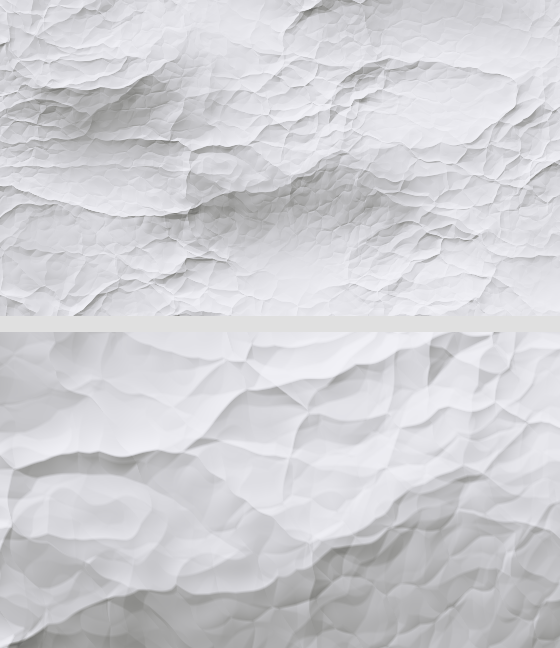
Top, the full canvas; bottom, a detail of the centre.
Reproduce this texture procedurally as a Shadertoy shader.

```glsl
// Crumpled white paper: sharp folds, flat facets and fine wrinkles lit from above.

const vec2  LIGHT_DIR     = vec2(-0.45, 0.893); // direction towards the light
const float SLOPE_STEP    = 0.0017;             // sampling distance, canvas heights
const float RELIEF        = 1.25;               // overall shading strength
const vec2  FOLD_SCALE    = vec2(1.15, 1.9);
const float FOLD_DEPTH    = 1.0;
const float CREST_DEPTH   = 1.3;
const vec2  CREASE_SCALE  = vec2(2.9, 4.3);
const float CREASE_DEPTH  = 0.85;
const vec2  FACET_SCALE   = vec2(4.0, 5.0);
const float FACET_DEPTH   = 0.7;
const vec2  WRINKLE_SCALE = vec2(9.5, 12.0);
const float WRINKLE_DEPTH = 0.6;
const vec2  CRINKLE_SCALE = vec2(19.0, 25.0);
const float CRINKLE_DEPTH = 0.3;
const float BROAD_SHADE   = 2.25;
const float WHITE_LEVEL   = 0.98;
const float SHADOW_DEPTH  = 0.132;
const float SHADOW_CURVE  = 0.47;

vec2 hash2(vec2 c) {
    vec3 a = fract(c.xyx * vec3(0.1031, 0.1030, 0.0973));
    a += dot(a, a.yzx + 33.33);
    return fract((a.xx + a.yz) * a.zy);
}

float cornerRamp(vec2 cell, vec2 offset) {
    float angle = 6.2832 * hash2(cell).x;
    return dot(vec2(cos(angle), sin(angle)), offset);
}

float gradientNoise(vec2 p) {
    vec2 i = floor(p), f = p - i;
    vec2 u = f * f * f * (f * (f * 6.0 - 15.0) + 10.0);
    vec2 e = vec2(1.0, 0.0);
    float low  = mix(cornerRamp(i, f), cornerRamp(i + e, f - e), u.x);
    float high = mix(cornerRamp(i + e.yx, f - e.yx), cornerRamp(i + 1.0, f - 1.0), u.x);
    return mix(low, high, u.y);
}

vec2 noise2(vec2 p) {
    return vec2(gradientNoise(p + 17.3), gradientNoise(p + 61.8));
}

// Ridge of unit slope, falling away from distance zero
float ridge(float d, float sharpness) {
    return exp(-sharpness * abs(d)) / sharpness;
}

// Straight creases around flat cells
float facets(vec2 q, float sharpness) {
    vec2 home = floor(q);
    float nearest = 9.0, second = 9.0;
    for (int y = -1; y <= 1; y++) {
        for (int x = -1; x <= 1; x++) {
            vec2 cell = home + vec2(x, y);
            vec2 toCenter = cell + 0.1 + 0.8 * hash2(cell + 40.0) - q;
            float d = dot(toCenter, toCenter);
            second = min(second, max(nearest, d));
            nearest = min(nearest, d);
        }
    }
    return ridge(second - nearest, sharpness);
}

// Share of a layer that is present in a region
float presence(vec2 p) {
    return smoothstep(-0.35, 0.4, gradientNoise(p));
}

float paperHeight(vec2 p) {
    // Bend the sheet smoothly, then kink it so that creases turn angular
    vec2 q = p + 0.12 * noise2(p * 2.0);
    q += 0.04 * abs(noise2(p * 7.0));
    q += 0.016 * abs(noise2(p * 19.0));

    // Long folds with a thin crest
    float n = gradientNoise(q * FOLD_SCALE + 5.4);
    float h = (FOLD_DEPTH * ridge(n, 4.0)
        + CREST_DEPTH * presence(p * 2.3 + 3.7) * ridge(n, 60.0)) / FOLD_SCALE.y;

    // Shorter creases
    float m = gradientNoise(q * CREASE_SCALE + 23.1);
    h += CREASE_DEPTH * presence(p * 1.7 + 9.2)
        * (ridge(m, 5.0) + 0.9 * ridge(m, 32.0)) / CREASE_SCALE.y;

    // Facets, wrinkles and crinkles, slanted against each other
    vec2 risen = vec2(q.x + 0.35 * q.y, q.y - 0.25 * q.x);
    vec2 sunk = vec2(q.x - 0.3 * q.y, q.y + 0.3 * q.x);
    h += FACET_DEPTH * presence(p * 1.9 + 31.6)
        * facets(risen * FACET_SCALE, 2.0) / FACET_SCALE.y;
    h += WRINKLE_DEPTH * presence(p * 2.1 + 47.5)
        * facets(sunk * WRINKLE_SCALE + 8.0, 2.2) / WRINKLE_SCALE.y;
    h -= CRINKLE_DEPTH * presence(p * 2.7 + 83.4)
        * facets(risen * CRINKLE_SCALE + 5.0, 2.0) / CRINKLE_SCALE.y;
    return h;
}

void mainImage(out vec4 fragColor, in vec2 fragCoord) {
    vec2 p = fragCoord / iResolution.y;

    // Slope towards the light, plus broad soft undulation
    vec2 stepToLight = SLOPE_STEP * LIGHT_DIR;
    float shade = (paperHeight(p - stepToLight) - paperHeight(p + stepToLight)) / (2.0 * SLOPE_STEP);
    shade += BROAD_SHADE * gradientNoise(p * vec2(1.1, 1.8) + 12.6);
    shade += 0.5 * BROAD_SHADE * gradientNoise(p * vec2(2.4, 3.6) + 71.2);
    shade *= RELIEF;
    shade /= sqrt(1.0 + shade * shade / 14.0);

    // Compressed whites, deep shadows, cool tint in the light
    float tone = WHITE_LEVEL - SHADOW_DEPTH * exp(-SHADOW_CURVE * shade);
    float blueTint = mix(-0.01, 0.02, smoothstep(0.5, 0.87, tone));
    fragColor = vec4(clamp(vec3(tone, tone, tone + blueTint), 0.0, 1.0), 1.0);
}
```
